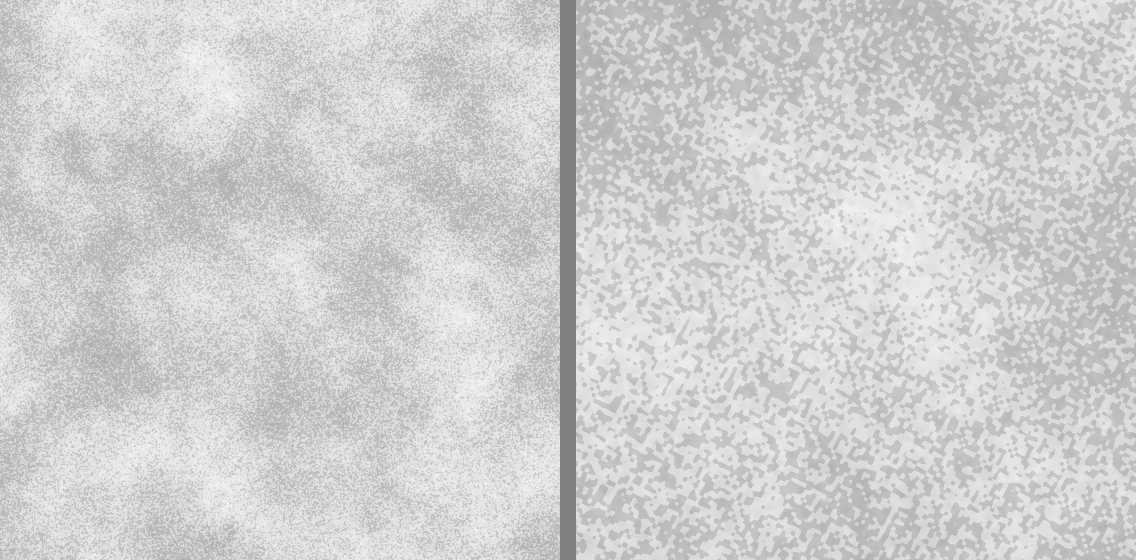
Left, the full canvas; right, a detail of the centre.
Write a WebGL 1 fragment shader that draws this texture.

```glsl
precision highp float;

uniform vec2 u_resolution;

const float CLOUD_CELLS = 6.0;
const float GRAIN_CELLS = 390.0;
const float MOTTLE_CELLS = 230.0;
const vec3 DARK_GRAIN = vec3(0.754);
const vec3 LIGHT_GRAIN = vec3(0.866);

float hash(vec2 cell) {
    vec3 p = fract(vec3(cell.xyx) * 0.1031);
    p += dot(p, p.yzx + 33.33);
    return fract((p.x + p.y) * p.z);
}

vec2 rotate(vec2 p, float angle) {
    float c = cos(angle);
    float s = sin(angle);
    return vec2(c * p.x - s * p.y, s * p.x + c * p.y);
}

float valueNoise(vec2 p) {
    vec2 cell = floor(p);
    vec2 f = fract(p);
    vec2 fade = f * f * f * (f * (f * 6.0 - 15.0) + 10.0);
    float bottom = mix(hash(cell), hash(cell + vec2(1.0, 0.0)), fade.x);
    float top = mix(hash(cell + vec2(0.0, 1.0)), hash(cell + vec2(1.0)), fade.x);
    return mix(bottom, top, fade.y);
}

// Layered noise, centred on zero with a spread of about one
float clouds(vec2 p, float gain) {
    float sum = 0.0;
    float power = 0.0;
    float amplitude = 1.0;
    for (int octave = 0; octave < 6; octave++) {
        sum += amplitude * (valueNoise(p) - 0.5);
        power += amplitude * amplitude;
        amplitude *= gain;
        p = rotate(p * 2.0, 0.65) + vec2(17.3, 9.1);
    }
    return sum / (0.2 * sqrt(power));
}

// Share of light grain here, its edges softened over about a pixel
float grainMask(vec2 uv, float bias, float pixel) {
    float grain = valueNoise(rotate(uv * GRAIN_CELLS, 0.5) + 400.0) - 0.5;
    float softness = 0.26 * GRAIN_CELLS * pixel;
    return smoothstep(-softness, softness, grain + bias);
}

void main() {
    float pixel = 1.0 / min(u_resolution.x, u_resolution.y);
    vec2 uv = gl_FragCoord.xy * pixel;

    // Clouds decide how densely the light grains lie
    float cloud = clouds(uv * CLOUD_CELLS + 31.0, 0.68);
    float light = grainMask(uv, 0.035 + 0.09 * cloud, pixel);

    // Soft shading and a faint mottle spread the two grain tones
    float mottle = valueNoise(rotate(uv * MOTTLE_CELLS, 1.1) + 700.0) - 0.5;
    float shade = 0.02 * cloud + 0.05 * mottle;
    vec3 color = mix(DARK_GRAIN, LIGHT_GRAIN, light) + shade;
    gl_FragColor = vec4(color, 1.0);
}
```
